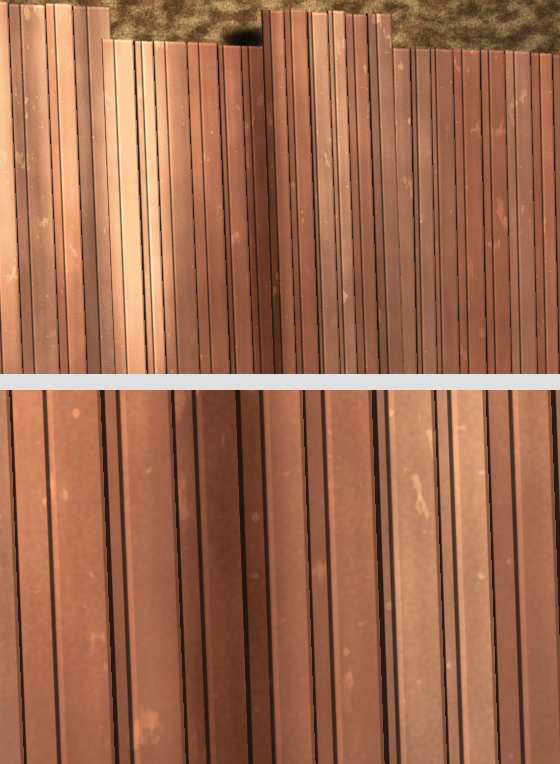
Top, the full canvas; bottom, a detail of the centre.
Give the GLSL for this texture, as a Shadertoy shader.

```glsl
const vec3 STONE[6] = vec3[6](
    vec3(0.18, 0.09, 0.06), vec3(0.36, 0.21, 0.14), vec3(0.51, 0.34, 0.26),
    vec3(0.65, 0.45, 0.35), vec3(0.90, 0.66, 0.49), vec3(0.98, 0.84, 0.66));

struct Stack { float left, right, top, tilt, count, seed; };

float hash(float n) {
    return fract(sin(n * 12.9898) * 43758.5);
}

vec2 gradient(vec2 cell) {
    float angle = 6.2832 * hash(dot(cell, vec2(1.0, 57.31)));
    return vec2(cos(angle), sin(angle));
}

float noise(vec2 p) {
    vec2 i = floor(p), f = p - i;
    vec2 s = f * f * f * (f * (f * 6.0 - 15.0) + 10.0);
    vec2 e = vec2(1.0, 0.0);
    float low = mix(dot(gradient(i), f), dot(gradient(i + e.xy), f - e.xy), s.x);
    float high = mix(dot(gradient(i + e.yx), f - e.yx), dot(gradient(i + e.xx), f - e.xx), s.x);
    return mix(low, high, s.y);
}

float fbm(vec2 p) {
    float sum = 0.0, amplitude = 1.0;
    for (int i = 0; i < 4; i++) {
        sum += amplitude * noise(p);
        p = p * 2.03 + 11.7;
        amplitude *= 0.55;
    }
    return sum;
}

vec3 stoneRamp(float tone) {
    float t = clamp(tone, 0.0, 4.999);
    int i = int(t);
    return mix(STONE[i], STONE[i + 1], fract(t));
}

// Soft flat-topped patch of light
float patchLight(vec2 p, vec2 centre, vec2 radius) {
    vec2 q = (p - centre) / radius;
    float d = dot(q, q);
    return exp(-d * d);
}

float line(float d, float halfWidth, float px) {
    return 1.0 - smoothstep(halfWidth - px, halfWidth + px, abs(d));
}

// Sunlight and shade, as a position on the stone ramp
float sunTone(vec2 p) {
    p.x -= 0.04 * (1.0 - p.y);
    float tone = mix(2.45, 2.85, p.y) + 0.45 * (1.0 - smoothstep(0.2, 0.6, p.x));
    tone += 1.9 * patchLight(p, vec2(0.345, 0.55), vec2(0.1, 0.62));
    tone += 1.35 * patchLight(p, vec2(0.16, 0.78), vec2(0.065, 0.6));
    tone += 1.3 * patchLight(p, vec2(-0.01, 0.6), vec2(0.035, 0.5));
    tone += 0.8 * patchLight(p, vec2(0.53, 0.75), vec2(0.11, 0.42));
    tone += 0.75 * patchLight(p, vec2(0.88, 0.8), vec2(0.17, 0.5));
    tone -= 1.2 * patchLight(p, vec2(0.69, 0.3), vec2(0.05, 0.9));
    return tone + 0.25 * noise(p * 4.0);
}

vec3 wallColor(vec2 p) {
    float rough = fbm(p * vec2(16.0, 24.0));
    vec3 color = mix(vec3(0.36, 0.25, 0.14), vec3(0.74, 0.59, 0.39), smoothstep(-0.6, 0.6, rough));
    float brick = smoothstep(0.12, 0.35, noise(p * vec2(14.0, 30.0) + 5.0));
    color = mix(color, vec3(0.47, 0.29, 0.18), 0.6 * brick);
    color *= 1.0 + 0.35 * noise(p * 160.0);
    color *= mix(1.0, 0.75, smoothstep(0.9, 1.4, p.x));
    return color * (1.0 - 0.85 * patchLight(p, vec2(0.66, 0.89), vec2(0.06, 0.04)));
}

// Uneven joint between slabs; the outer joints stay fixed
float joint(float i, Stack s) {
    float inner = step(0.5, i) * step(i, s.count - 0.5);
    return i + inner * 0.36 * (hash(i + s.seed) - 0.5);
}

vec3 slabColor(vec2 p, float x, float fromLeft, float fromRight, float id, float px) {
    float width = fromLeft + fromRight;
    float ledge = width * mix(0.22, 0.42, hash(id + 0.3));
    float onLedge = 1.0 - smoothstep(ledge - px, ledge + px, fromLeft);
    float tone = sunTone(p) + 0.6 * (hash(id + 0.7) - 0.5);
    tone += onLedge * mix(-0.65, 0.25, hash(id + 1.9));

    // Grain, scuffs and pale specks
    tone += 0.3 * noise(vec2(x * 55.0, p.y * 4.0 + id)) + 0.18 * noise(p * 190.0);
    tone += 0.25 * fbm(p * 9.0 + id);
    float scuff = smoothstep(0.2, 0.42, fbm(vec2(x * 26.0 + id, p.y * 13.0)) - 0.12);
    scuff *= smoothstep(-0.05, 0.3, noise(p * 5.0 + id * 3.1));
    tone += 0.75 * scuff + 0.6 * smoothstep(0.42, 0.6, noise(p * 75.0));
    vec3 tint = mix(vec3(1.0), vec3(1.04, 0.92, 0.87), hash(id + 4.2));
    vec3 color = stoneRamp(tone) * tint;

    // Bevel line, its lit edge, and the gap beside the slab
    color *= 1.0 + 0.14 * line(fromLeft - ledge - 0.005, 0.002, px);
    color *= 1.0 - 0.6 * line(fromLeft - ledge, 0.0018, px);
    float gap = mix(0.002, 0.009, pow(hash(id + 2.6), 3.0));
    color = mix(color, STONE[0] * 0.7, 0.9 * line(fromLeft, gap, px));
    return mix(color, STONE[1], 0.6 * line(fromRight, 0.003, px));
}

vec3 drawStack(vec3 behind, vec2 p, Stack s, float px) {
    float x = p.x - s.tilt * (1.0 - p.y);
    float pitch = (s.right - s.left) / s.count;
    float u = (x - s.left) / pitch;
    float i = floor(u);
    i += step(joint(i + 1.0, s), u) - step(u, joint(i, s));
    float fromLeft = (u - joint(i, s)) * pitch;
    float fromRight = (joint(i + 1.0, s) - u) * pitch;
    float id = i + s.seed;
    float top = s.top - 0.035 * (x - s.left) + 0.008 * (hash(id + 5.5) - 0.5);
    top += 0.0015 * noise(vec2(x * 90.0, id));

    vec3 color = slabColor(p, x, fromLeft, fromRight, id, px);
    color *= 1.0 + 0.15 * line(p.y - top + 0.004, 0.003, px);
    float inside = min(top - p.y, min(x - s.left, s.right - x));
    return mix(behind, color, smoothstep(-px, px, inside));
}

void mainImage(out vec4 fragColor, in vec2 fragCoord) {
    vec2 p = fragCoord / iResolution.y;
    float px = 1.0 / iResolution.y;
    vec3 color = wallColor(p);

    // Leaning stacks, from back to front
    color = drawStack(color, p, Stack(-0.07, 0.293, 0.995, 0.04, 4.0, 3.0), px);
    color = drawStack(color, p, Stack(0.267, 0.71, 0.893, 0.04, 6.0, 17.0), px);
    color = drawStack(color, p, Stack(1.03, 1.53, 0.873, 0.022, 8.0, 31.0), px);
    color = drawStack(color, p, Stack(0.697, 1.045, 0.975, 0.035, 6.0, 53.0), px);
    fragColor = vec4(clamp(color, 0.0, 1.0), 1.0);
}
```
